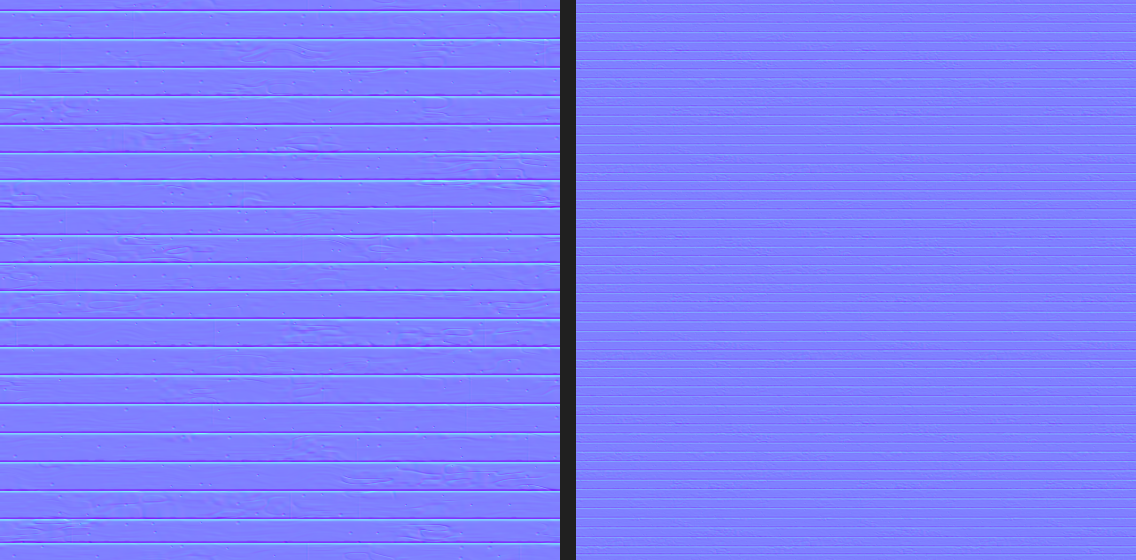
Left: one tile. Right: repeated 3 by 3.
Write a Shadertoy shader that draws this texture map.

```glsl
// Tangent-space normal map of painted horizontal wooden boards.
// Grooves give strong vertical tilts; grain, cracks, chips and faint seams come
// from the gradient of a height field that wraps across and down the canvas.

const float BOARDS = 20.0;
const float FIRST_GROOVE = 0.0195;   // distance of the first groove from the top

float hash(vec2 p) {
    vec3 q = fract(vec3(p.xyx) * vec3(0.1031, 0.1030, 0.0973));
    q += dot(q, q.yzx + 33.33);
    return fract((q.x + q.y) * q.z);
}

// Value noise that wraps in x after a whole number of cells.
float tileNoise(vec2 p, float period) {
    vec2 i = floor(p);
    vec2 f = p - i;
    f = f * f * f * (f * (f * 6.0 - 15.0) + 10.0);
    float x0 = mod(i.x, period);
    float x1 = mod(i.x + 1.0, period);
    float low = mix(hash(vec2(x0, i.y)), hash(vec2(x1, i.y)), f.x);
    float high = mix(hash(vec2(x0, i.y + 1.0)), hash(vec2(x1, i.y + 1.0)), f.x);
    return mix(low, high, f.y);
}

// Noise with its own frequency on each axis and an offset for each board.
float boardNoise(vec2 p, vec2 freq, float seed) {
    return tileNoise(p * freq + vec2(0.0, seed), freq.x);
}

// Groove position in board units, counted downward, with uneven spacing.
float groovePosition(float k) {
    float id = mod(k, BOARDS);
    float drift = 0.15 * smoothstep(12.0, 18.0, id) * step(id, 18.5);
    float bulge = (id - 4.5) / 2.5;
    return k + drift + 0.066 * exp(-bulge * bulge);
}

// Small round dents scattered over a grid of cells.
float chips(vec2 p, float seed) {
    vec2 g = p * vec2(60.0, 3.0);
    vec2 cell = floor(g);
    vec2 key = vec2(mod(cell.x, 60.0), cell.y + seed);
    vec2 centre = 0.35 + 0.3 * vec2(hash(key + 11.0), hash(key + 47.0));
    float radius = mix(0.1, 0.24, hash(key + 83.0));
    float d = length((g - cell - centre) * vec2(0.75, 1.0));
    return step(0.91, hash(key)) * (1.0 - smoothstep(0.0, radius, d));
}

// Faint upright marks on some boards.
float seams(vec2 p, float seed) {
    float sum = 0.0;
    for (int i = 0; i < 3; i++) {
        vec2 key = vec2(float(i) * 7.0 + 5.0, seed);
        float dx = abs(fract(p.x - hash(key) + 0.5) - 0.5);
        float shown = step(0.6, hash(key + 29.0));
        sum += shown * (1.0 - smoothstep(0.0, 0.003, dx));
    }
    return sum * boardNoise(p, vec2(30.0, 5.0), seed + 9.0);
}

// Surface height; p.x spans the canvas, p.y spans one board.
float boardHeight(vec2 p, float seed) {
    float wear = mix(0.45, 1.2, hash(vec2(seed, 3.0)));
    vec2 q = p;
    q.y += 0.3 * (boardNoise(p, vec2(14.0, 2.0), seed + 5.0) - 0.5);
    float worn = smoothstep(0.48, 0.8, boardNoise(p, vec2(9.0, 1.7), seed + 40.0));
    float grain = boardNoise(q, vec2(26.0, 13.0), seed);
    float paint = boardNoise(q, vec2(72.0, 6.0), seed + 70.0);
    float ridge = abs(boardNoise(q, vec2(22.0, 5.0), seed + 90.0) - 0.5);
    float crack = 1.0 - smoothstep(0.0, 0.17, ridge);
    float h = 0.0017 * grain + (0.0015 + 0.006 * worn * wear) * paint;
    h -= 0.0045 * worn * wear * crack;
    h -= 0.007 * chips(p, seed);
    return h + 0.0025 * seams(p, seed);
}

// Downward slope of the surface in board units, as (right, up) tilt.
vec2 surfaceTilt(vec2 p, float seed, float e) {
    vec2 dx = vec2(e / BOARDS, 0.0);
    vec2 dy = vec2(0.0, e);
    float slopeX = boardHeight(p + dx, seed) - boardHeight(p - dx, seed);
    float slopeDown = boardHeight(p + dy, seed) - boardHeight(p - dy, seed);
    return vec2(-slopeX, slopeDown) / (2.0 * e);
}

// Vertical tilt at a groove: dark lower lip above it, bright upper lip below.
float grooveTilt(float below, float above, float ragged, float blur) {
    float side = below < above ? below : -above;
    float dark = -0.3 * (1.0 - smoothstep(0.03, 0.085 + ragged, above));
    float bright = 0.29 * (1.0 - smoothstep(0.02, 0.1, below));
    bright += 0.04 * (1.0 - smoothstep(0.06, 0.22, below));
    return mix(dark, bright, smoothstep(-blur, blur, side));
}

void mainImage(out vec4 fragColor, in vec2 fragCoord) {
    vec2 uv = fragCoord / iResolution.xy;

    // Board lookup, counted from the top
    float t = fract(1.0 - uv.y - FIRST_GROOVE) * BOARDS;
    float k = floor(t);
    if (t < groovePosition(k)) k -= 1.0;
    float below = t - groovePosition(k);
    float above = groovePosition(k + 1.0) - t;
    float seed = mod(k, BOARDS) * 131.0 + 17.0;

    // Worn board edges
    float chip = tileNoise(vec2(uv.x * 110.0, seed + 0.5), 110.0);
    float ragged = 0.06 * hash(vec2(seed, 8.0)) * smoothstep(0.4, 0.9, chip);
    float blur = max(0.013, 0.5 * BOARDS / iResolution.y);

    vec2 tilt = surfaceTilt(vec2(uv.x, below), seed, 0.02);
    tilt = clamp(tilt, -0.16, 0.16);
    tilt.y += grooveTilt(below, above, ragged, blur);

    float blue = 1.0 - 0.12 * dot(tilt, tilt);
    fragColor = vec4(0.5 + tilt, blue, 1.0);
}
```
